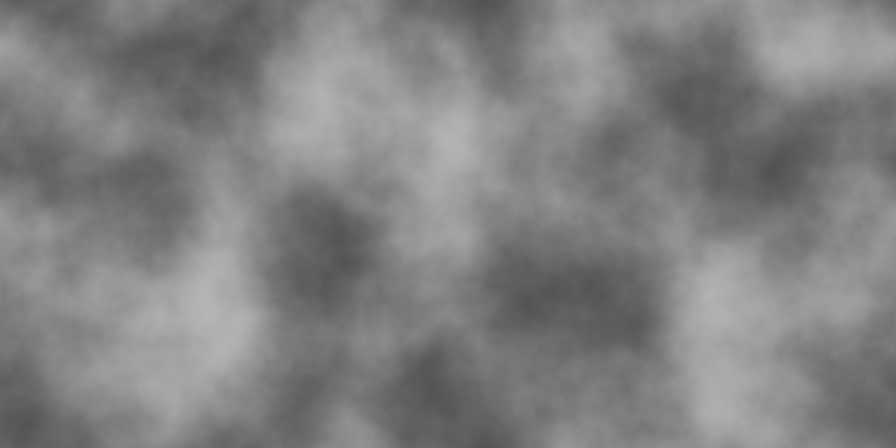
Reproduce this texture procedurally as a Shadertoy shader.

```glsl
// Soft grey clouds: seamless layered gradient noise.

const vec2  TALL_CELLS = vec2(5.0, 2.0);  // whole cells across the canvas
const vec2  WIDE_CELLS = vec2(5.0, 3.0);
const int   OCTAVES    = 6;
const float GAIN       = 0.485;           // amplitude ratio between octaves
const float MEAN_GREY  = 0.505;
const float CONTRAST   = 0.36;
const float SOFT_LIMIT = 1.2;             // compresses the extremes
const vec2  LAYER_SHIFT = vec2(0.37, 0.71); // keeps octave lattices apart
const float SEED       = 41.0;
const float TAU        = 6.2831853;

float hash(vec3 p) {
    p = fract(p * vec3(0.1031, 0.1030, 0.0973));
    p += dot(p, p.yzx + 33.33);
    return fract((p.x + p.y) * p.z);
}

// Contribution of one lattice corner, wrapped to the period
float cornerSlope(vec2 cell, vec2 offset, vec2 period, float layer) {
    float angle = TAU * hash(vec3(mod(cell, period), layer));
    return dot(vec2(cos(angle), sin(angle)), offset);
}

// Gradient noise that repeats after period cells
float tiledNoise(vec2 p, vec2 period, float layer) {
    vec2 cell = floor(p);
    vec2 f = p - cell;
    vec2 blend = f * f * f * (f * (f * 6.0 - 15.0) + 10.0);
    vec2 right = vec2(1.0, 0.0);
    vec2 up = vec2(0.0, 1.0);
    float bottom = mix(cornerSlope(cell, f, period, layer),
                       cornerSlope(cell + right, f - right, period, layer), blend.x);
    float top = mix(cornerSlope(cell + up, f - up, period, layer),
                    cornerSlope(cell + 1.0, f - 1.0, period, layer), blend.x);
    return mix(bottom, top, blend.y);
}

// Tall and wide lattices, staggered, for an even mix of directions
float evenNoise(vec2 uv, float scale, float layer) {
    vec2 shift = layer * LAYER_SHIFT;
    vec2 tall = TALL_CELLS * scale;
    vec2 wide = WIDE_CELLS * scale;
    float first = tiledNoise(uv * tall + shift, tall, SEED + layer);
    float second = tiledNoise(uv * wide + shift + 0.5, wide, SEED + layer + 50.0);
    return (first + second) * inversesqrt(2.0);
}

// Sum of octaves, each with twice the cells of the last
float clouds(vec2 uv) {
    float sum = 0.0;
    float amplitude = 1.0;
    float scale = 1.0;
    for (int i = 0; i < OCTAVES; i++) {
        sum += amplitude * evenNoise(uv, scale, float(i));
        amplitude *= GAIN;
        scale *= 2.0;
    }
    return sum;
}

void mainImage(out vec4 fragColor, in vec2 fragCoord) {
    float density = clouds(fragCoord / iResolution.xy);
    density *= inversesqrt(1.0 + SOFT_LIMIT * density * density);
    fragColor = vec4(vec3(MEAN_GREY + CONTRAST * density), 1.0);
}
```
